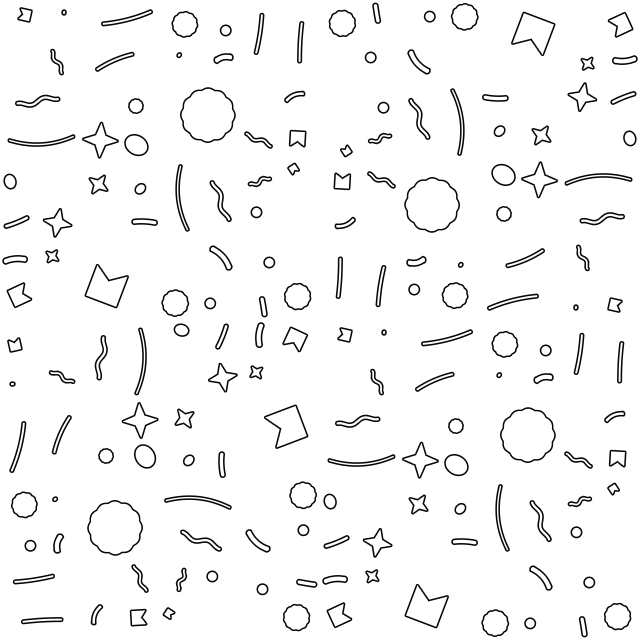
Give the GLSL for this pattern, as a three.js fragment shader.

```glsl
// Confetti of outlined ribbons, squiggles, scallops, stars, flags and rings on white.
varying vec2 vUv;

vec2 hash2(float seed) {
  return fract(sin(seed * vec2(12.71, 31.17) + vec2(1.3, 4.7)) * 4375.85);
}

vec2 rotate(vec2 p, float angle) {
  float c = cos(angle), s = sin(angle);
  return vec2(c * p.x + s * p.y, c * p.y - s * p.x);
}

// Random turn and shift that keep a piece of the given reach inside its slot.
vec2 place(vec2 p, float reach, float slot, float seed) {
  p -= max(slot - reach, 0.0) * (2.0 * hash2(seed) - 1.0);
  return rotate(p, 6.2832 * hash2(seed + 50.0).x);
}

float segment(vec2 p, vec2 a, vec2 b) {
  vec2 pa = p - a, ba = b - a;
  return length(pa - ba * clamp(dot(pa, ba) / dot(ba, ba), 0.0, 1.0));
}

// Round-ended strip that can be bent or waved.
float strip(vec2 p, float halfLen, float radius, float bend, float wave) {
  float x = clamp(p.x, -halfLen, halfLen), u = x / halfLen;
  float y = bend * (u * u - 0.5) + wave * sin(4.7124 * u);
  float slope = (2.0 * bend * u + 4.7124 * wave * cos(4.7124 * u)) / halfLen;
  return length(vec2(p.x - x, (p.y - y) * inversesqrt(1.0 + slope * slope))) - radius;
}

float scallop(vec2 p, float radius) {
  float bump = sin(6.0 * atan(p.y, p.x));
  return length(p) - radius * (0.95 + 0.065 * sqrt(bump * bump + 0.02));
}

float star(vec2 p, float radius) {
  p = abs(p);
  if (p.y > p.x) p = p.yx;
  vec2 tip = vec2(radius, 0.0), notch = vec2(0.27 * radius);
  vec2 edge = notch - tip, rel = p - tip;
  float side = edge.y * rel.x - edge.x * rel.y;
  return segment(p, tip, notch) * sign(side) - 1.2;
}

// Square with a wedge cut out of one side.
float flag(vec2 p, float s) {
  p.y = abs(p.y);
  float d = min(segment(p, vec2(-s, 0.0), vec2(-s, s)), segment(p, vec2(-s, s), vec2(s, s)));
  d = min(d, segment(p, vec2(s, s), vec2(0.3 * s, 0.0)));
  float side = max(max(-s - p.x, p.y - s), p.x - 0.3 * s - 0.7 * p.y);
  return d * sign(side) - 1.2;
}

float ellipse(vec2 p, vec2 radii) {
  float k = length(p / radii);
  return k * (k - 1.0) / max(length(p / (radii * radii)), 0.001);
}

// Small pieces; the number picks the kind, then the size within that kind.
float smallPiece(vec2 p, float n) {
  float slot = 22.0, size;
  if (n < 7.0) {
    size = 8.0 + 1.05 * n;
    return strip(place(p, size + 4.0, slot, n), size, 3.4 - 0.5 * mod(n, 3.0), 3.0 * hash2(n).y, 0.0);
  }
  if (n < 10.0) {
    size = 12.0 + 2.0 * (n - 7.0);
    return strip(place(p, size + 3.0, slot, n), size, 2.0, 0.0, 1.9);
  }
  if (n < 14.0) {
    size = min(8.5 + 6.5 * (n - 10.0), 15.5);
    return scallop(place(p, size, slot, n), size);
  }
  if (n < 18.0) {
    size = 8.0 + 4.0 * (n - 14.0);
    return star(place(p, size + 1.0, slot, n), size);
  }
  if (n < 22.0) {
    size = 4.0 + 2.0 * (n - 18.0);
    return flag(place(p, 1.42 * size + 1.0, slot, n), size);
  }
  if (n < 26.0) return length(place(p, 6.0, slot, n)) - 6.2;
  if (n < 29.0) {
    size = 6.8 + 1.9 * (n - 26.0) * (n - 26.0);
    return ellipse(place(p, size, slot, n), size * vec2(1.0, 0.8));
  }
  if (n < 31.0) return ellipse(place(p, 3.0, slot, n), vec2(2.9, 2.3));
  return slot;
}

// Long strips and squiggles, each in a wide slot.
float longPiece(vec2 p, float n) {
  vec2 h = 2.0 * hash2(n + 80.0) - 1.0;
  float turn = 2.0 * hash2(n + 90.0).x - 1.0, kind = mod(n, 4.0);
  if (kind < 0.5) return strip(rotate(p - 4.0 * h, 0.22 * turn), 38.0, 1.8, 7.0 * sign(h.x), 0.0);
  p -= h * vec2(14.0, 2.0);
  if (kind < 1.5) return strip(rotate(p, 0.4 * turn), 24.0, 2.3, 0.0, 2.7);
  return strip(rotate(p, 0.45 * turn), n > 6.5 ? 29.0 : 22.5, 2.1, 3.0 * h.y, 0.0);
}

void main() {
  // Four tiles of 384 units: two upright, one half-turned, one mirrored on the diagonal.
  vec2 p = vUv * 768.0, tile = step(384.0, p);
  p -= 384.0 * tile;
  if (tile.x == tile.y) p = 384.0 - (tile.x > 0.5 ? p : p.yx);

  // Sixteen cells per tile hold one big, two long or four small pieces.
  vec2 cell = min(floor(p / 96.0), 3.0);
  float k = mod(7.0 * (cell.x + 4.0 * cell.y) + 10.0, 16.0), d;
  p -= 96.0 * cell + 48.0;
  if (k < 0.5) d = scallop(place(p, 32.0, 44.0, 3.0), 32.0);
  else if (k < 1.5) d = flag(place(p, 28.0, 44.0, 8.0), 19.0);
  else if (k < 5.5) {
    if (abs(k - 3.5) < 1.0) p = p.yx;
    float upper = step(0.0, p.y);
    d = longPiece(p - vec2(0.0, 48.0 * upper - 24.0), 2.0 * (k - 2.0) + upper);
  } else {
    vec2 quarter = step(0.0, p);
    float n = 4.0 * (k - 6.0) + quarter.x + 2.0 * quarter.y;
    d = smallPiece(p - 48.0 * quarter + 24.0, mod(11.0 * n + 5.0, 40.0));
  }

  float blur = 768.0 * fwidth(vUv.x);
  float ink = clamp(0.5 + (0.93 - abs(d)) / blur, 0.0, 1.0);
  gl_FragColor = vec4(vec3(1.0 - 0.98 * ink), 1.0);
}
```
